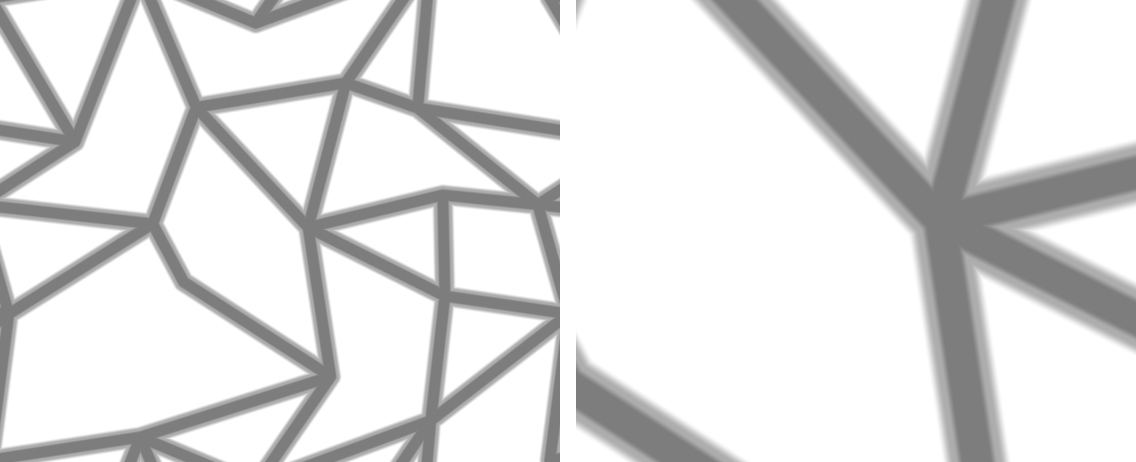
Left: the whole. Right: its middle third, enlarged.
Reproduce this pattern procedurally as a WebGL 2 fragment shader.

```glsl
#version 300 es
precision highp float;
precision highp int;
// A tiling web of straight grey bars with soft pale rims on white.
// Nodes of a wrapped, jittered 4 x 4 grid are joined to their neighbours;
// the nearest bar's distance sets the shade.

uniform vec2 u_resolution;
out vec4 fragColor;

const float GRID = 4.0; // even, so that the checkerboard of cells wraps

// Integer hash of a grid cell, wrapped to the tile, in 0..1
vec2 cellHash(vec2 cell, uint seed) {
    const uint MULTIPLIER = 1664525u;
    uvec2 v = uvec2(mod(cell, GRID)) + seed;
    v = v * MULTIPLIER + 1013904223u;
    for (int i = 0; i < 2; i++) {
        v.x += v.y * MULTIPLIER;
        v.y += v.x * MULTIPLIER;
        v ^= v >> 16u;
    }
    return vec2(v >> 16u) / 65535.0;
}

// Node position in canvas heights: staggered rows and columns plus jitter
vec2 nodePosition(vec2 cell, vec2 canvas) {
    vec2 stagger = 0.25 * mod(cell.yx, 2.0);
    vec2 jitter = 0.64 * (cellHash(cell, 7u) - 0.5);
    return (cell + stagger + jitter) * canvas / GRID;
}

float segmentDistance(vec2 p, vec2 a, vec2 b) {
    vec2 ab = b - a;
    float along = clamp(dot(p - a, ab) / dot(ab, ab), 0.0, 1.0);
    return length(p - a - along * ab);
}

// Distance to the nearest bar of the web
float webDistance(vec2 p, vec2 canvas) {
    vec2 home = floor(p / canvas * GRID);
    float nearest = 1.0;
    for (int y = -1; y <= 1; y++) {
        for (int x = -1; x <= 1; x++) {
            vec2 cell = home + vec2(x, y);
            vec2 corner = nodePosition(cell, canvas);
            vec2 right = nodePosition(cell + vec2(1, 0), canvas);
            vec2 above = nodePosition(cell + vec2(0, 1), canvas);
            vec2 opposite = nodePosition(cell + 1.0, canvas);

            // Even cells keep both sides; odd ones keep one side and a diagonal
            bool even = mod(cell.x + cell.y, 2.0) < 0.5;
            bool keepRight = cellHash(cell, 31u).x < 0.5;
            if (even || keepRight)
                nearest = min(nearest, segmentDistance(p, corner, right));
            if (even || !keepRight)
                nearest = min(nearest, segmentDistance(p, corner, above));
            if (!even) {
                bool rising = distance(corner, opposite) < distance(right, above);
                float diagonal = rising ? segmentDistance(p, corner, opposite)
                                        : segmentDistance(p, right, above);
                nearest = min(nearest, diagonal);
            }
        }
    }
    return nearest;
}

void main() {
    vec2 canvas = vec2(u_resolution.x / u_resolution.y, 1.0);
    float d = webDistance(gl_FragCoord.xy / u_resolution.y, canvas);

    // Dark core, pale rim, then a soft fade to the white ground
    float shade = mix(0.49, 0.68, smoothstep(0.0095, 0.0152, d));
    shade = mix(shade, 1.0, smoothstep(0.0166, 0.0252, d));
    fragColor = vec4(vec3(shade), 1.0);
}
```
